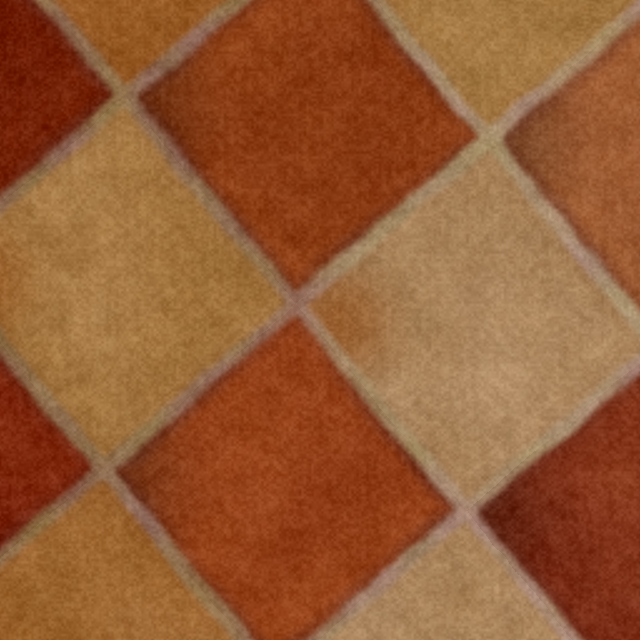
This texture is drawn by a Shadertoy shader. Its source:

```glsl
float hash(vec2 p) {
    return fract(sin(dot(p, vec2(127.1, 311.7))) * 43758.5453);
}

float noise(vec2 p) {
    vec2 i = floor(p), f = fract(p);
    f = f * f * (3.0 - 2.0 * f);
    return mix(mix(hash(i), hash(i + vec2(1, 0)), f.x),
               mix(hash(i + vec2(0, 1)), hash(i + 1.0), f.x), f.y);
}

float fbm(vec2 p) {
    float sum = 0.0, amp = 0.5;
    for (int i = 0; i < 5; i++) {
        sum += amp * noise(p);
        p = mat2(1.6, 1.2, -1.2, 1.6) * p + 7.3;
        amp *= 0.5;
    }
    return sum;
}

float roundedBox(vec2 p, float halfSide, float radius) {
    vec2 q = abs(p) - halfSide + radius;
    return length(max(q, 0.0)) + min(max(q.x, q.y), 0.0) - radius;
}

// Clay colour follows the tile's place on the floor
vec3 tileColor(vec2 center, float isRed) {
    vec3 terracotta = mix(vec3(0.46, 0.12, 0.03), vec3(0.59, 0.26, 0.10),
                          smoothstep(-0.15, 0.35, center.x));
    terracotta -= vec3(0.04, 0.02, 0.02) * smoothstep(0.5, 0.8, center.y);
    vec3 rightClay = mix(vec3(0.51, 0.20, 0.10), vec3(0.62, 0.36, 0.20),
                         smoothstep(0.2, 0.7, center.y));
    terracotta = mix(terracotta, rightClay, smoothstep(0.6, 1.05, center.x));
    float pale = smoothstep(-0.3, 0.2, center.x - 0.6 * abs(center.y - 0.4));
    vec3 ochre = mix(vec3(0.59, 0.35, 0.14), vec3(0.64, 0.47, 0.26), pale);
    float low = smoothstep(0.9, 0.5, center.y) * smoothstep(0.3, 0.7, center.x);
    ochre = mix(ochre, vec3(0.66, 0.51, 0.35), low);
    return mix(ochre, terracotta, isRed);
}

void mainImage(out vec4 fragColor, in vec2 fragCoord) {
    vec2 uv = fragCoord / iResolution.xy;

    // Skewed diagonal lattice, with slightly wavering edges
    vec2 origin = vec2(0.462, 0.525);
    mat2 lattice = mat2(0.301, 0.258, 0.266, -0.323);
    vec2 waver = vec2(fbm(uv * 18.0), fbm(uv * 18.0 + 31.0)) - 0.48;
    vec2 cell = inverse(lattice) * (uv - origin + 0.012 * waver);
    vec2 id = floor(cell), local = fract(cell) - 0.5;
    vec2 center = origin + lattice * (id + 0.5);
    float isRed = mod(id.x + id.y, 2.0);
    float edge = roundedBox(local / 2.45, 0.1915, 0.009);

    // Clay with broad stains and fine mottling
    float stain = fbm(uv * 5.0 + id * 3.7) - 0.48;
    float mottle = fbm(uv * 24.0 + id) - 0.48;
    vec3 clay = tileColor(center, isRed);
    clay += stain * mix(vec3(0.13, 0.15, 0.17), vec3(0.12, 0.11, 0.06), isRed);
    clay += mottle * vec3(0.09, 0.08, 0.07);

    // Orange stain in the left corner of the ochre tiles
    float corner = smoothstep(0.32, 0.0, length(local - vec2(-0.42, -0.34)));
    clay = mix(clay, vec3(0.57, 0.31, 0.11), 0.7 * corner * (1.0 - isRed));

    // Darker left corner and uneven purplish rim on the red tiles
    clay *= 1.0 - 0.25 * isRed * smoothstep(0.5, 0.0, length(local + 0.5));
    float rim = smoothstep(-0.028, 0.004, edge) * (0.4 + 1.2 * noise(uv * 11.0 + 3.0));
    clay = mix(clay, vec3(0.36, 0.17, 0.13), rim * mix(0.06, 0.45, isRed));

    // Grout, paler to the right, tinted in violet and tan patches
    vec3 grout = mix(vec3(0.54, 0.41, 0.30), vec3(0.67, 0.56, 0.46),
                     smoothstep(0.0, 1.0, uv.x));
    grout += (noise(uv * 17.0 + 5.0) - 0.5) * vec3(0.02, 0.07, -0.06);
    grout += (fbm(uv * 30.0) - 0.48) * 0.14;
    float wear = 0.006 * (fbm(uv * 12.0 + 40.0) - 0.48);
    float joint = smoothstep(-0.008, 0.009, edge + wear);
    vec3 color = mix(clay, grout, joint * (0.8 + 0.2 * noise(uv * 9.0)));

    // Soft grain at three sizes
    color += (noise(uv * 256.0) - 0.5) * 0.07;
    color += (noise(uv * 130.0 + 9.0) - 0.5) * 0.05;
    color += (noise(uv * 70.0 + 2.0) - 0.5) * vec3(0.02, 0.03, 0.03);
    fragColor = vec4(clamp(color, 0.0, 1.0), 1.0);
}
```
